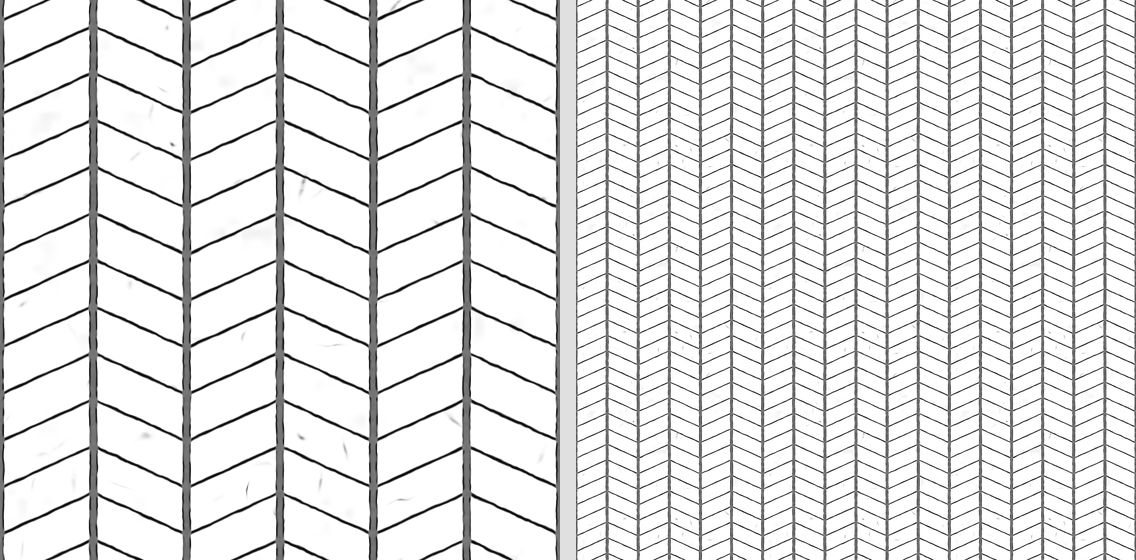
Left, the tile; right, the same tile 3 across and 3 down.
Write a WebGL 1 fragment shader that draws this pattern.

```glsl
precision highp float;
// Chevron of white tiles: six columns, twelve rows, black joints, grey grout strips and scuffs.

uniform vec2 u_resolution;

float hash(vec2 p) {
  vec3 q = fract(p.xyx * vec3(0.1031, 0.1030, 0.0973));
  q += dot(q, q.yzx + 33.33);
  return fract((q.x + q.y) * q.z);
}

// Value noise that wraps after a whole number of lattice cells.
float noise(vec2 p, float period) {
  vec2 cell = floor(p), f = fract(p);
  f = f * f * (3.0 - 2.0 * f);
  vec2 lo = mod(cell, period), hi = mod(cell + 1.0, period);
  return mix(mix(hash(lo), hash(vec2(hi.x, lo.y)), f.x),
             mix(hash(vec2(lo.x, hi.y)), hash(hi), f.x), f.y);
}

// Short curved smudges, at most one per cell, scattered over a wrapping 12 by 12 grid.
float scuffs(vec2 p) {
  float amount = 0.0;
  for (int j = -1; j <= 1; j++) {
    for (int i = -1; i <= 1; i++) {
      vec2 cell = floor(p) + vec2(float(i), float(j));
      vec2 id = mod(cell, 12.0) + 7.0;
      vec2 q = p - cell - vec2(hash(id + 20.0), hash(id + 40.0));
      float angle = 6.2832 * hash(id + 60.0);
      float c = cos(angle), s = sin(angle);
      q = vec2(c * q.x + s * q.y, c * q.y - s * q.x);
      q.y += 1.6 * (hash(id + 80.0) - 0.5) * q.x * q.x;
      vec2 size = vec2(mix(0.07, 0.26, hash(id + 100.0)), mix(0.02, 0.055, hash(id + 120.0)));
      q /= size;
      float strength = 0.08 + 0.8 * pow(hash(id + 140.0), 3.0);
      amount += step(hash(id), 0.32) * strength * exp(-1.6 * dot(q, q));
    }
  }
  return amount;
}

void main() {
  // One unit is one tile height; a column is two units wide.
  vec2 p = gl_FragCoord.xy / u_resolution * 12.0;
  float soft = 0.007 + 8.0 / u_resolution.y;

  // Hand-drawn wobble.
  float coarse = noise(p * 4.0, 48.0);
  float fine = noise(p * 12.0 + 5.0, 144.0);
  vec2 w = p + 0.022 * (vec2(coarse, noise(p * 4.0 + 17.0, 48.0)) - 0.5) + 0.012 * (fine - 0.5);

  // Distances to the nearest grout strip centre and slanted joint.
  float strip = 2.0 * abs(fract(w.x * 0.5 + 0.5) - 0.5);
  float fold = abs(mod(w.x + 2.0, 4.0) - 2.0);
  float joint = 0.911 * abs(fract(w.y - 0.04 - 0.4525 * fold) - 0.5);

  // Tile face with scuffs and faint veils.
  float patchy = smoothstep(0.2, 0.75, noise(p * 9.0, 108.0));
  float veil = smoothstep(0.68, 1.0, noise(p, 12.0)) * smoothstep(0.5, 1.0, coarse);
  float wear = scuffs(p + 0.12 * (coarse - 0.5)) * (0.45 + 0.75 * patchy) + 0.07 * veil;
  vec3 color = vec3(1.0 - 0.85 * clamp(wear, 0.0, 1.0));

  // Black joints, a little uneven in weight.
  float weight = 0.022 + 0.01 * noise(p * 5.0 + 9.0, 60.0);
  color = mix(color, vec3(0.04), 1.0 - smoothstep(weight - soft, weight + soft, joint));

  // Grout strips flare where the joints meet them.
  float halfWidth = 0.079 + 0.022 * exp(-pow(joint / 0.05, 2.0));
  float grout = 1.0 - smoothstep(halfWidth - soft, halfWidth + soft, strip);
  color = mix(color, vec3(0.43 + 0.05 * fine), grout);

  // Broken dark outline along the strips, fading at the junctions.
  float outline = 1.0 - smoothstep(0.011 - 0.5 * soft, 0.011 + soft, abs(strip - halfWidth + 0.008));
  outline *= mix(0.4, 1.0, smoothstep(0.25, 0.6, noise(p * 6.0 + 3.0, 72.0)));
  outline *= smoothstep(0.03, 0.1, joint);
  color = mix(color, vec3(0.08), outline);

  gl_FragColor = vec4(color, 1.0);
}
```
